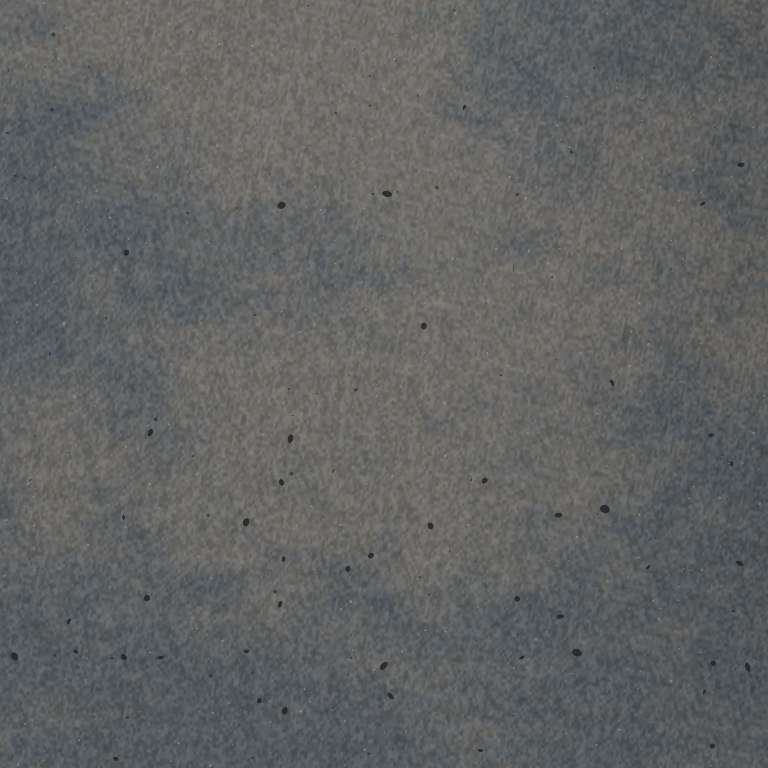
Reproduce this texture procedurally as a WebGL 2 fragment shader.

```glsl
#version 300 es
precision highp float;
// Weathered slate-grey stone: cool and warm clouds, fine grain, dark pits and pale flecks.

uniform vec2 u_resolution;
out vec4 fragColor;

const vec3 COOL_SLATE = vec3(0.328, 0.352, 0.370);
const vec3 WARM_DUST = vec3(0.426, 0.416, 0.400);
const vec3 PIT_COLOR = vec3(0.13, 0.14, 0.15);
const vec3 FLECK_COLOR = vec3(0.62, 0.63, 0.62);

float hash(vec2 p) {
  return fract(sin(dot(p, vec2(127.1, 311.7))) * 43758.5453);
}

vec2 hash2(vec2 p) {
  return vec2(hash(p), hash(p + 57.3));
}

float valueNoise(vec2 p) {
  vec2 cell = floor(p);
  vec2 f = fract(p);
  vec2 w = f * f * (3.0 - 2.0 * f);
  float low = mix(hash(cell), hash(cell + vec2(1.0, 0.0)), w.x);
  float high = mix(hash(cell + vec2(0.0, 1.0)), hash(cell + vec2(1.0)), w.x);
  return mix(low, high, w.y);
}

float fbm(vec2 p, int octaves, float gain) {
  float sum = 0.0;
  float total = 0.0;
  float amplitude = 1.0;
  for (int i = 0; i < octaves; i++) {
    sum += amplitude * valueNoise(p);
    total += amplitude;
    amplitude *= gain;
    p = mat2(1.62, 1.18, -1.18, 1.62) * p + 17.3;
  }
  return sum / total;
}

vec2 rotate(vec2 p, float angle) {
  float c = cos(angle);
  float s = sin(angle);
  return vec2(c * p.x - s * p.y, s * p.x + c * p.y);
}

// Coverage of small tilted ellipses, at most one per grid cell.
float specks(vec2 uv, float cells, float density, float radius, float seed, float pixel) {
  vec2 cell = floor(uv * cells);
  vec2 key = cell + seed;
  vec2 center = (cell + 0.2 + 0.6 * hash2(key)) / cells;
  vec2 offset = rotate(uv - center, 3.14159 * hash(key + 11.7));
  offset.y *= 1.0 + 1.2 * hash(key + 23.1);
  float chance = hash(key + 37.9);
  float size = radius * mix(0.5, 1.0, pow(hash(key + 41.3), 2.0));
  float edge = max(pixel, 0.0014);
  float shape = 1.0 - smoothstep(size - 0.5 * edge, size + 0.5 * edge, length(offset));
  return shape * step(chance, density);
}

// Share of warm dust over the slate, from broad clouds with ragged edges.
float dustAmount(vec2 uv) {
  float clouds = fbm(uv * vec2(2.6, 3.8) + vec2(3.1, 8.4), 4, 0.5);
  float ragged = fbm(uv * vec2(16.0, 25.0) + 31.0, 4, 0.72);
  float ridge = exp(-pow((uv.x - 0.48) / 0.32, 2.0));
  float bias = 0.13 * (uv.y - 0.5) + 0.12 * (ridge - 0.5);
  return smoothstep(0.27, 0.75, clouds + bias + 0.55 * (ragged - 0.5));
}

// Broad light, brightest at the upper centre and dim towards the right.
float lighting(vec2 uv) {
  float glow = exp(-dot(uv - vec2(0.42, 0.88), uv - vec2(0.42, 0.88)) * 2.2);
  float rightShade = smoothstep(0.6, 1.05, uv.x) * mix(0.5, 1.0, uv.y);
  return 0.985 + 0.05 * glow - 0.10 * rightShade;
}

// Signed fine grain, slightly taller than wide.
float grain(vec2 uv, float seed) {
  vec2 p = rotate(uv, 0.2);
  float fine = valueNoise(p * vec2(310.0, 215.0) + seed) - 0.5;
  float medium = valueNoise(p * vec2(150.0, 115.0) + seed + 71.0) - 0.5;
  return fine + 0.45 * medium;
}

void main() {
  float scale = min(u_resolution.x, u_resolution.y);
  vec2 uv = gl_FragCoord.xy / scale;
  float pixel = 1.0 / scale;

  // Stone body and its light
  float dust = dustAmount(uv);
  vec3 color = mix(COOL_SLATE, WARM_DUST, dust) * lighting(uv);

  // Grain in brightness, with a faint tint
  color += 0.105 * grain(uv, 5.0);
  color += vec3(0.028, 0.0, -0.026) * grain(uv, 143.0);

  // Pale flecks
  float flecks = specks(uv, 75.0, 0.10, 0.0019, 19.0, pixel);
  color = mix(color, FLECK_COLOR, 0.55 * flecks);

  // Dark pits, denser towards the bottom
  float pitDensity = mix(0.28, 0.08, smoothstep(0.1, 0.6, uv.y));
  float pits = specks(uv, 17.0, pitDensity, 0.0066, 83.0, pixel);
  float tinyPits = specks(uv, 38.0, 0.07, 0.0028, 131.0, pixel);
  color = mix(color, PIT_COLOR, max(0.85 * pits, 0.6 * tinyPits));

  fragColor = vec4(clamp(color, 0.0, 1.0), 1.0);
}
```
